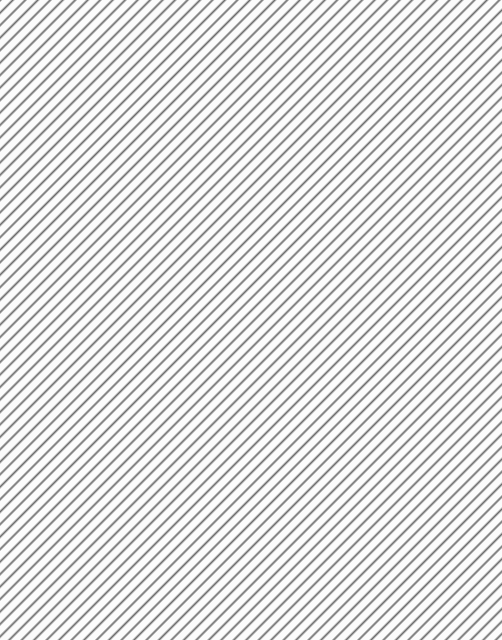
Reproduce this pattern procedurally as a WebGL 1 fragment shader.

```glsl
precision highp float;
// Thin soft grey pinstripes rising to the right at 45 degrees on near-white.

uniform vec2 u_resolution;

// Distance to the nearest stripe centre, in stripe periods (0 to 0.5).
float stripeDistance(float t) {
  return abs(fract(t + 0.5) - 0.5);
}

void main() {
  // Centred coordinates; the canvas height is one unit.
  vec2 p = (gl_FragCoord.xy - 0.5 * u_resolution) / u_resolution.y;

  // 51.3 stripes cross each canvas height, and as many per equal width.
  float d = stripeDistance((p.x - p.y) * 51.3 - 0.27);

  // Soft ramp from dark core to paper, never narrower than one pixel.
  float pixel = 51.3 * 1.414 / u_resolution.y;
  float paper = clamp(d / max(0.205, pixel), 0.0, 1.0);

  gl_FragColor = vec4(vec3(mix(0.42, 0.99, paper)), 1.0);
}
```
